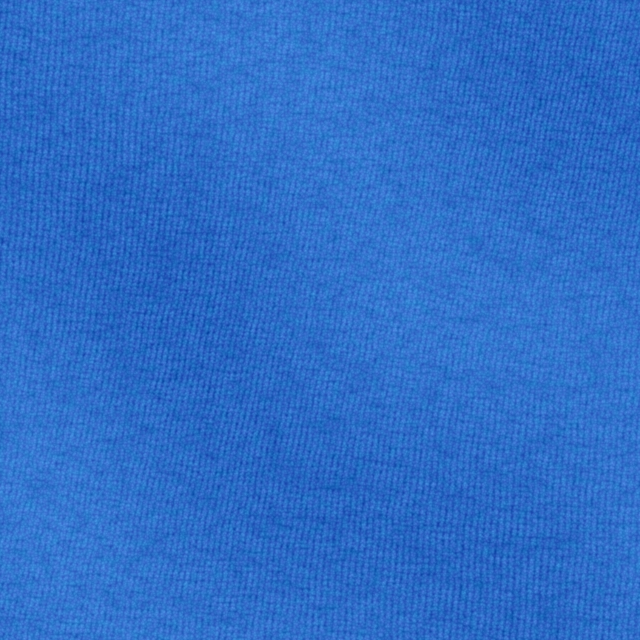
This texture is drawn by a three.js fragment shader. Its source:

```glsl
varying vec2 vUv;

const float TAU = 6.2831853;

// Cloth colours
const vec3 BASE_BLUE = vec3(0.174, 0.426, 0.778);
const vec3 TONE_STEP = vec3(0.036, 0.045, 0.037);
const vec3 VIOLET_TINT = vec3(0.014, -0.008, 0.004);

// Knit layout, counted across the canvas
const float RIB_COUNT = 102.0;
const float ROW_COUNT = 128.0;
const float RIB_LEAN = 0.14;
const float ROW_LEAN = 0.08;
const float RIB_BEND = 0.016;
const float STITCH_SLANT = 0.9;

// Noise scales and tone weights
const vec2 SLUB_SCALE = vec2(40.0, 125.0);
const vec2 MOTTLE_SCALE = vec2(16.0, 32.0);
const vec2 FIBRE_SCALE = vec2(1.6, 0.7);
const float GRAIN_SCALE = 225.0;
const float TINT_SCALE = 80.0;
const float FOLD_WEIGHT = 0.66;
const float RIB_WEIGHT = 0.76;
const float STITCH_WEIGHT = 0.30;
const float SLUB_WEIGHT = 0.33;
const float MOTTLE_WEIGHT = 0.17;
const float FIBRE_WEIGHT = 0.22;
const float GRAIN_WEIGHT = 0.48;

vec2 hash2(vec2 p) {
  vec3 q = fract(p.xyx * vec3(0.1031, 0.1030, 0.0973));
  q += dot(q, q.yzx + 33.33);
  return fract((q.xx + q.yz) * q.zy);
}

// Cellular noise, centred on zero with a spread near one
float cellular(vec2 p) {
  vec2 cell = floor(p);
  vec2 local = fract(p);
  float nearest = 4.0;
  for (int y = -1; y <= 1; y++) {
    for (int x = -1; x <= 1; x++) {
      vec2 offset = vec2(float(x), float(y));
      vec2 delta = offset + hash2(cell + offset + 50.0) - local;
      nearest = min(nearest, dot(delta, delta));
    }
  }
  return (0.45 - sqrt(nearest)) * 5.0;
}

// Broad diagonal folds of light and shade
float foldShade(vec2 p) {
  float across = p.x + p.y + 0.05 * sin(TAU * (p.x - p.y) + 0.8);
  float broad = cos(TAU * (across - 1.3) / 1.05);
  float drift = sin(TAU * (1.3 * p.x - 0.7 * p.y) + 2.0)
              * sin(TAU * (0.5 * p.x + 1.1 * p.y));
  return broad + 0.35 * drift;
}

// Rib coordinate in x, stitch row coordinate in y
vec2 knitCoords(vec2 p) {
  float bend = RIB_BEND * sin(TAU * (0.8 * p.y - 0.6 * p.x) + 2.5);
  float wobble = 0.0008 * sin(TAU * (7.0 * p.y + 3.0 * p.x))
               + 0.0004 * sin(TAU * (17.0 * p.y - 5.0 * p.x));
  float rib = p.x - RIB_LEAN * p.y + bend + wobble;
  float row = p.y + ROW_LEAN * p.x + 0.006 * sin(TAU * 1.4 * p.x);
  return vec2(rib * RIB_COUNT, row * ROW_COUNT);
}

// Rounded ribs parted by narrower dark grooves
float ribShade(float rib) {
  return cos(TAU * rib) - 0.14 * cos(2.0 * TAU * rib);
}

// Small slanted loops that meet in a V on each rib
float stitchShade(vec2 knit, float shift) {
  float side = abs(fract(knit.x + 0.5) - 0.5);
  return sin(TAU * (knit.y + STITCH_SLANT * side + shift));
}

void main() {
  vec2 knit = knitCoords(vUv);
  vec2 rowSpace = vec2(vUv.x, knit.y / ROW_COUNT);
  float fold = foldShade(vUv);
  float mottle = cellular(rowSpace * MOTTLE_SCALE);

  // Ribs soften on the lit folds and fade in patches
  float clarity = clamp(0.92 - 0.22 * fold + 0.14 * mottle, 0.4, 1.4);

  float tone = FOLD_WEIGHT * fold + MOTTLE_WEIGHT * mottle;
  tone += RIB_WEIGHT * clarity * ribShade(knit.x);
  tone += STITCH_WEIGHT * clarity * stitchShade(knit, 0.25 * mottle);
  tone += SLUB_WEIGHT * cellular(rowSpace * SLUB_SCALE);
  tone += FIBRE_WEIGHT * cellular(knit * FIBRE_SCALE);
  tone += GRAIN_WEIGHT * cellular(vUv * GRAIN_SCALE);

  // Faint violet flecks in the fibre
  float tint = cellular(vUv * TINT_SCALE + 17.0);

  gl_FragColor = vec4(BASE_BLUE + TONE_STEP * tone + VIOLET_TINT * tint, 1.0);
}
```
